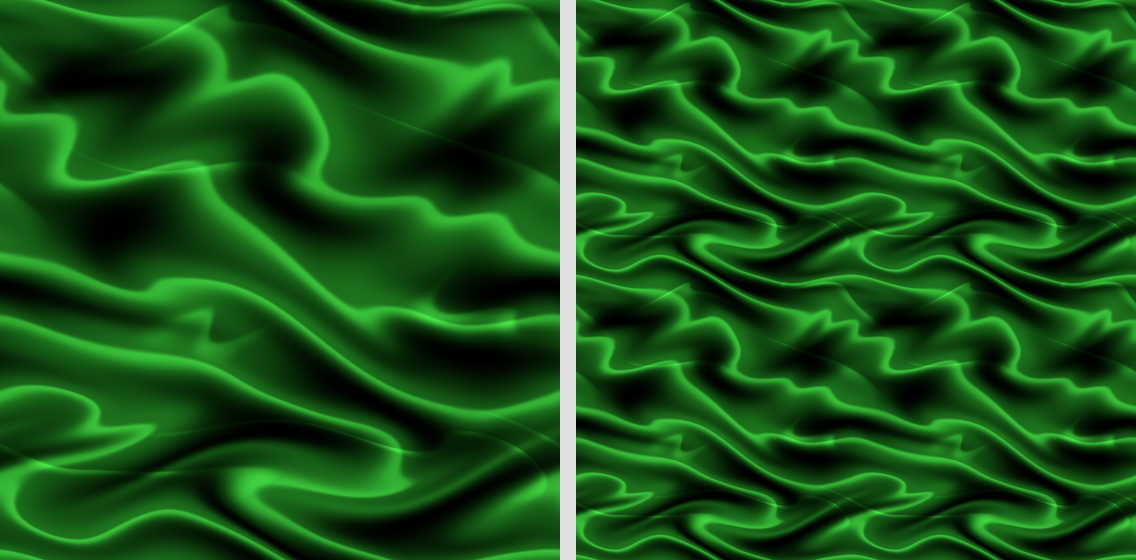
Left: one tile. Right: repeated 2 by 2.
This texture is drawn by a WebGL 1 fragment shader. Its source:

```glsl
precision highp float;
// Green silk smoke: soft glowing bands with thin bright crests and black pools.
// Layered sine shears fold the plane, then periodic waves are read from it.
// Every wave has a whole number of repeats, so the canvas tiles.

uniform vec2 u_resolution;

const float TAU = 6.2831853;
const vec2 BANDS = vec2(2.0, 5.0); // whole repeats of the bands across and up
const float WAVE = 0.23;         // vertical bending of the bands
const float SLIDE = 1.05;        // sideways shear that draws out streaks
const float CLOUD_GAIN = 0.60;   // brightness of the soft glow
const float CLOUD_CURVE = 1.2;   // higher values deepen the pools
const float CREST_GAIN = 0.42;   // brightness of the thin crests
const float CREST_SHARP = 0.035; // crest width above the line, in periods
const float CREST_SOFT = 0.12;   // crest width below the line, in periods
const float SHOULDER = 0.12;     // softens the highlights
const float TINT = 0.32;         // red and blue relative to green
const float TINT_CURVE = 1.3;    // whitens only the bright parts

// Area-preserving folds: alternating periodic shears in y and x.
vec2 fold(vec2 p, float seed) {
  for (int i = 0; i < 4; i++) {
    float f = float(i) + 1.0;
    float phase = seed + 2.4 * f;
    p.y += WAVE / f * (sin(f * p.x + phase)
         + 0.5 * sin((f + 1.0) * p.x + 1.7 * phase));
    p.x += SLIDE / f * (sin((f + 1.0) * p.y + 2.3 * phase)
         + 0.4 * sin(f * p.y + 3.1 * phase));
  }
  return p;
}

// Phase of the slightly descending bands.
float bandPhase(vec2 q) {
  return dot(BANDS, q);
}

// Broad glow, mostly between 0 and 1.
float cloud(vec2 q) {
  float v = 0.5 + 0.23 * cos(bandPhase(q))
          + 0.16 * sin(q.x - 3.0 * q.y + 0.8)
          + 0.12 * sin(3.0 * q.x + 2.0 * q.y + 4.1);
  return clamp(v, 0.0, 1.0);
}

// Bright line with a crisp upper edge and a fading lower one.
float crest(float phase) {
  float d = fract(phase / TAU + 0.5) - 0.5;
  float width = d > 0.0 ? CREST_SHARP : CREST_SOFT;
  return exp(-d * d / (width * width));
}

float glow(vec2 uv) {
  vec2 p = uv * TAU;
  vec2 q = fold(p, 0.7);
  vec2 r = fold(p, 4.3);
  float haze = cloud(q);
  float mask = smoothstep(0.2, 0.9, haze);
  float veil = smoothstep(-0.2, 1.0, sin(2.0 * r.x + r.y));
  float lines = mask * crest(bandPhase(q))
              + veil * (0.15 + 0.85 * mask) * crest(bandPhase(r));
  float g = CLOUD_GAIN * pow(haze, CLOUD_CURVE) + CREST_GAIN * lines;
  return g * (1.0 - SHOULDER * g * g);
}

void main() {
  // Four samples per pixel keep the thin crests smooth.
  float green = 0.0;
  for (int j = 0; j < 2; j++) {
    for (int i = 0; i < 2; i++) {
      vec2 offset = 0.5 * vec2(float(i), float(j)) - 0.25;
      green += 0.25 * glow((gl_FragCoord.xy + offset) / u_resolution);
    }
  }
  float tint = TINT * pow(green, TINT_CURVE);
  gl_FragColor = vec4(tint, green, tint, 1.0);
}
```
